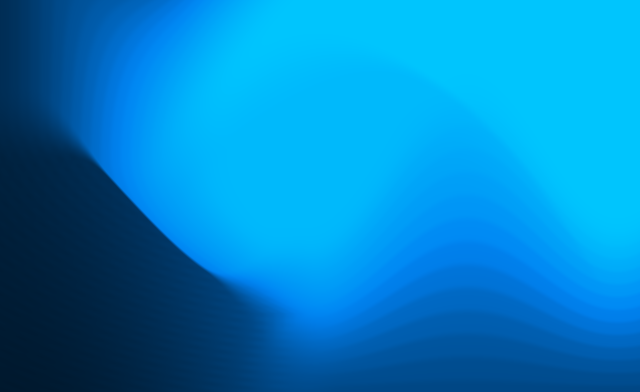
A WebGL 2 fragment shader for this background:

```glsl
#version 300 es
precision highp float;
// Abstract blue backdrop: a bright folded sheet, a banded wave at lower right
// and a dark sheet at lower left. Each layer is a scalar brightness field
// built from smooth curves; one ramp turns the blended brightness into blue.

uniform vec2 u_resolution;
out vec4 outColor;

const float TAU = 6.2831853;

float softMin(float a, float b, float k) {
    float t = max(k - abs(a - b), 0.0) / k;
    return min(a, b) - 0.25 * k * t * t;
}

float softMax(float a, float b, float k) {
    return 0.5 * (a + b + sqrt((a - b) * (a - b) + k));
}

// Falls from 1 below zero to 0 above it, over a half width
float below(float d, float halfWidth) {
    return 1.0 - smoothstep(-halfWidth, halfWidth, d);
}

// Rounded staircase with the given step and edge blur
float stairs(float x, float period, float blur) {
    float s = x / period;
    return (floor(s) + smoothstep(0.5 - blur, 0.5 + blur, fract(s))) * period;
}

// Crest profile: the wave multiplies its height above the bottom
float waveProfile(float x) {
    float offset = x - 0.73;
    float period = offset < 0.0 ? 0.50 : 0.47;
    float depth = offset < 0.0 ? 0.47 : 0.42;
    float phase = max(TAU * offset / period, -0.5 * TAU);
    return 1.85 - depth * (1.0 - cos(phase));
}

// Lower right: stacked bands that follow the crest
float waveLight(vec2 p) {
    float level = p.y / waveProfile(p.x);
    float strength = 0.75 * smoothstep(0.45, 0.64, p.x) * below(level - 0.34, 0.12);
    level = mix(level, stairs(level, 0.032, 0.2), strength);
    return 0.26 + 0.53 * smoothstep(-0.06, 0.48, level);
}

// Left: curved curtain brightening to the right in thin folds
float curtainLight(vec2 p) {
    float bend = max(p.y, 0.2) - 0.6;
    float lean = bend > 0.0 ? 0.72 * smoothstep(0.05, 0.3, p.x) : 1.7;
    float d = p.x - 0.165 - lean * bend * bend;
    d = mix(d, stairs(d, 0.0158, 0.3), 0.5 * below(d - 0.07, 0.08));
    return 0.17 + 0.61 * smoothstep(-0.19, 0.20, d);
}

// Lower left: dim sheet with faint rings around the bright bowl
float darkLight(vec2 p) {
    vec2 q = p - vec2(0.5, 0.75);
    float rings = sin(length(q) * 300.0) * (0.6 + 0.4 * sin(atan(q.y, q.x) * 90.0));
    float glow = 0.095 + 0.95 * p.x * p.x + 0.06 * p.y + 0.3 * p.x * p.y;
    return glow * (1.0 + 0.025 * rings);
}

// Coverage of the dark sheet: crisp on the diagonal, soft at both ends
float darkCover(vec2 p) {
    float slope = 0.65 - 1.85 * (p.x - 0.11);
    float foot = 0.255 - 0.5 * (p.x - 0.35);
    float edge = softMin(softMax(slope, foot, 0.0093), 0.68, 0.1);
    float width = 0.006 + 0.10 * (1.0 - smoothstep(0.04, 0.17, p.x))
                + 0.22 * smoothstep(0.32, 0.5, p.x);
    return below(p.y - edge, width) * (1.0 - smoothstep(0.36, 0.54, p.x));
}

// Shade beneath the large upper fold
float foldShade(vec2 p) {
    float offset = p.x - 0.54;
    float ridge = 0.86 - 3.7 * offset * offset;
    float width = mix(0.12, 0.02, smoothstep(0.4, 0.68, p.x));
    return below(p.y - ridge, width) * (1.0 - 0.5 * smoothstep(0.62, 0.82, p.x));
}

// Navy through azure to cyan
vec3 blueRamp(float light) {
    float blue = softMin(1.87 * light, 0.87 + 0.16 * light, 0.08);
    return vec3(0.0, light, blue);
}

void main() {
    vec2 p = gl_FragCoord.xy / u_resolution;
    float light = softMin(waveLight(p), curtainLight(p), 0.04);
    light -= 0.05 * foldShade(p) * smoothstep(0.55, 0.75, light);
    light = mix(light, darkLight(p), darkCover(p));
    outColor = vec4(blueRamp(light), 1.0);
}
```
